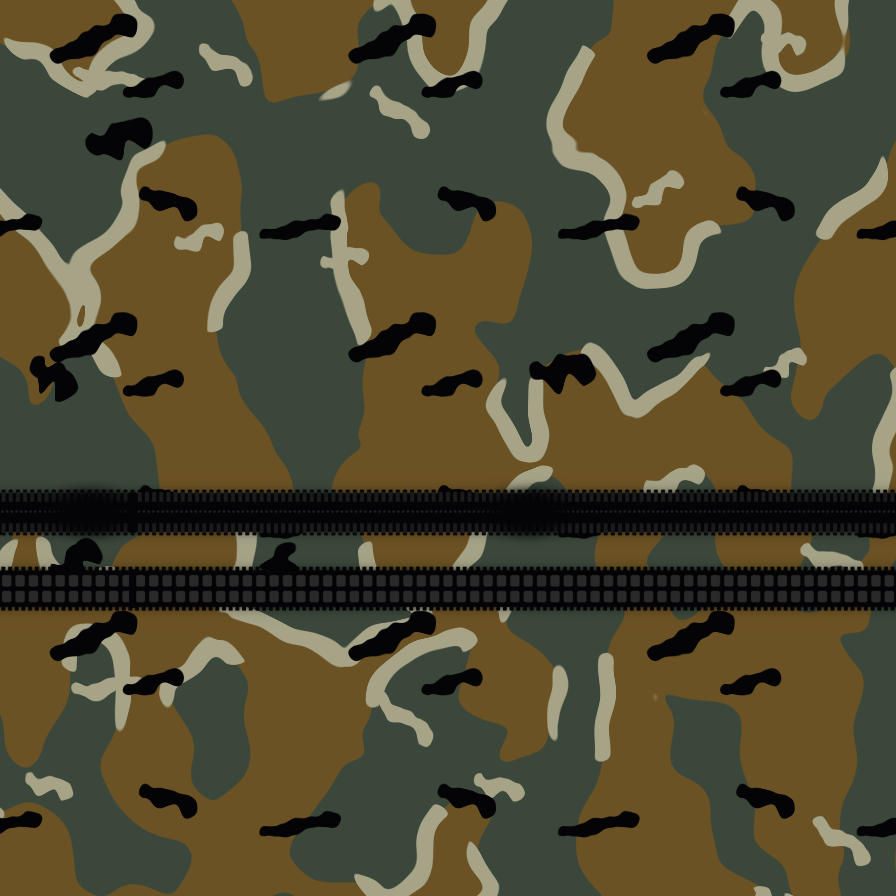
Reproduce this pattern procedurally as a three.js fragment shader.

```glsl
#define BROWN vec3(0.42, 0.32, 0.14)
#define GREEN vec3(0.23, 0.28, 0.23)
#define CREAM vec3(0.65, 0.64, 0.53)
#define BLACK vec3(0.015, 0.015, 0.025)
#define STEEL vec3(0.16, 0.16, 0.16)
#define SOFT 0.0009
#define LEVEL -0.005
#define STROKE 0.0098
#define TILES 3.0
#define COMB_Y 0.428
#define CHAIN_Y 0.343

varying vec2 vUv;

vec2 hash2(vec2 p) {
  vec3 q = fract(p.xyx * vec3(0.1031, 0.1030, 0.0973));
  q += dot(q, q.yzx + 33.33);
  return fract((q.xx + q.yz) * q.zy);
}

float corner(vec2 cell, vec2 offset) {
  return dot(hash2(cell) * 2.0 - 1.0, offset);
}

// Gradient noise
float noise(vec2 p) {
  vec2 i = floor(p), f = p - i;
  vec2 u = f * f * f * (f * (f * 6.0 - 15.0) + 10.0);
  vec2 e = vec2(1.0, 0.0);
  return mix(mix(corner(i, f), corner(i + e, f - e), u.x),
             mix(corner(i + e.yx, f - e.yx), corner(i + 1.0, f - 1.0), u.x), u.y);
}

float fill(float d) {
  return 1.0 - smoothstep(-SOFT, SOFT, d);
}

float smoothMax(float a, float b, float k) {
  float h = max(k - abs(a - b), 0.0) / k;
  return max(a, b) + h * h * k * 0.25;
}

// Warped field, positive inside the green patches
float patches(vec2 p) {
  p += 0.035 * vec2(noise(p * 11.0), noise(p * 11.0 + 31.0));
  return noise(p * vec2(7.4, 5.2) + 7.0) + 0.2 * noise(p * 15.0) - LEVEL;
}

// Bent, lumpy capsule centred on the origin
float streak(vec2 q, vec2 reach, float r, float bend) {
  float t = clamp(dot(q, reach) / dot(reach, reach), -1.0, 1.0);
  vec2 side = normalize(vec2(-reach.y, reach.x));
  q -= side * r * bend * sin(t * 4.0);
  float lumps = 0.2 * cos(t * 5.0 + 1.0) + 0.5 * noise(q * 0.7 / r + reach * 900.0);
  return length(q - reach * t) - r * (0.9 + lumps);
}

float scatter(vec2 p, float cells, float chance, vec2 size, float slant, float seed) {
  vec2 base = floor(p * cells);
  float d = 1.0;
  for (int y = -1; y <= 1; y++) {
    for (int x = -1; x <= 1; x++) {
      vec2 cell = base + vec2(float(x), float(y));
      vec2 place = hash2(cell + seed), pick = hash2(cell + seed + 57.0);
      if (pick.x < chance) {
        float angle = slant * (pick.y * 2.0 - 1.0);
        vec2 reach = size.x * (0.6 + 0.8 * place.x) * vec2(cos(angle), sin(angle));
        d = min(d, streak(p - (cell + 0.2 + 0.6 * place) / cells, reach, size.y, 0.4));
      }
    }
  }
  return d;
}

// Streak repeated on the tile lattice
float tiled(vec2 p, vec2 centre, vec2 reach, float r) {
  vec2 q = fract(p * TILES - centre + 0.5) - 0.5;
  return streak(q, reach, r, 0.22) / TILES;
}

float box(vec2 q, vec2 size, float r) {
  vec2 e = abs(q) - size + r;
  return length(max(e, 0.0)) + min(max(e.x, e.y), 0.0) - r;
}

// Offset from the nearest centre in a row
float row(float x, float count) {
  return (fract(x * count) - 0.5) / count;
}

void main() {
  vec2 p = vUv;

  // Green patches with partial cream outlines
  float f = patches(p), e = 0.002;
  vec2 slope = vec2(patches(p + vec2(e, 0.0)) - f, patches(p + vec2(0.0, e)) - f) / e;
  float edge = f / max(length(slope), 1.0);
  float gaps = 0.4 * (0.03 - noise(p * 5.0 + 19.0));
  float outline = abs(edge) - STROKE * (1.0 + 0.4 * noise(p * 28.0));
  float cream = min(smoothMax(outline, gaps, 0.012),
                    scatter(p, 6.0, 0.4, vec2(0.026, 0.0095), 0.7, 11.0));
  vec3 color = mix(BROWN, GREEN, fill(-edge));
  color = mix(color, CREAM, fill(cream));

  // Black streaks, tiled and loose
  float black = tiled(p, vec2(0.31, 0.865), vec2(0.11, 0.055), 0.036);
  black = min(black, tiled(p, vec2(0.51, 0.713), vec2(0.075, 0.024), 0.028));
  black = min(black, tiled(p, vec2(0.56, 0.325), vec2(0.07, -0.022), 0.032));
  black = min(black, tiled(p, vec2(0.0, 0.235), vec2(0.11, 0.024), 0.025));
  black = min(black, scatter(p, 4.0, 0.3, vec2(0.022, 0.016), 1.6, 83.0));
  color = mix(color, BLACK, fill(black));

  // Soft shadow around both bands
  float a = p.y - COMB_Y, b = p.y - CHAIN_Y;
  float away = min(abs(a) - 0.0225, abs(b) - 0.0215);
  color *= 1.0 - 0.35 * exp(-max(away, 0.0) / 0.004);

  // Upper band: fringe, two combs and a dotted seam
  float tooth = row(p.x, 125.0);
  float fringe = box(vec2(tooth, a), vec2(0.0022, 0.0255), 0.001);
  color = mix(color, BLACK, fill(min(abs(a) - 0.0215, fringe)));
  float comb = box(vec2(tooth, abs(a) - 0.0175), vec2(0.0022, 0.0055), 0.001);
  color = mix(color, STEEL * 0.65, fill(comb));
  float seam = length(vec2(row(p.x, 190.0), a - 0.001)) - 0.0013;
  color = mix(color, STEEL, 0.8 * fill(seam));
  vec2 smudge = vec2(min(abs(p.x - 0.1), abs(p.x - 0.59)) / 0.045, a / 0.026);
  color = mix(color, BLACK, exp(-pow(dot(smudge, smudge), 2.0)));

  // Lower band: fringe and two rows of rounded links
  fringe = box(vec2(row(p.x, 134.0), b), vec2(0.0022, 0.0245), 0.001);
  color = mix(color, BLACK, fill(min(abs(b) - 0.0205, fringe)));
  float link = box(vec2(row(p.x, 67.0), abs(b) - 0.0088), vec2(0.0052, 0.0064), 0.0025);
  color = mix(color, STEEL, fill(link));

  // Break in both bands
  float stop = max(abs(p.x - 0.148) - 0.004, away);
  color = mix(color, BLACK, fill(stop));

  gl_FragColor = vec4(color, 1.0);
}
```
